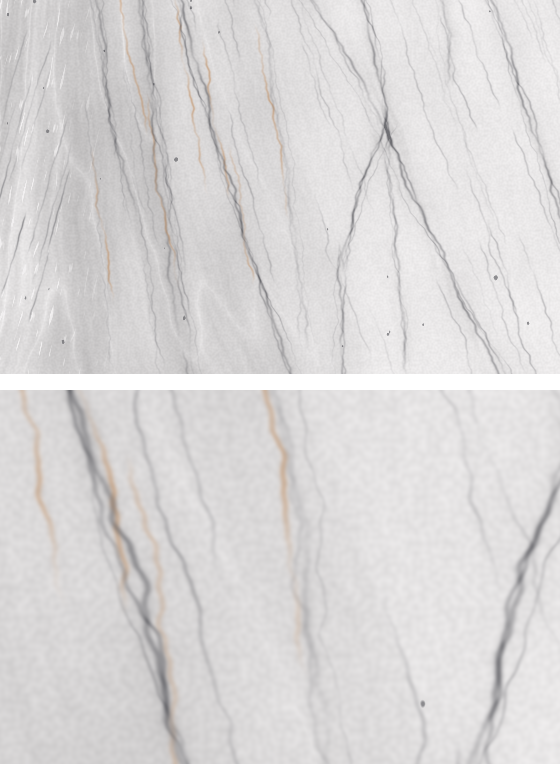
Top: the whole. Bottom: its middle third, enlarged.
Reproduce this texture procedurally as a Shadertoy shader.

```glsl
#define BASE_TONE 0.918
#define LEFT_SHADE 0.10
#define STREAK_DEPTH 0.085
#define HALO_DEPTH 0.13
#define GRAIN 0.035
#define INK vec3(0.36, 0.36, 0.38)
#define RUST vec3(0.76, 0.58, 0.42)
#define VEINS 12
#define STRANDS 3
#define HAIRS 44
#define SCRATCHES 10
#define SPECKS 26

float hash(vec2 p) {
    vec3 q = fract(p.xyx * vec3(0.1031, 0.1030, 0.0973));
    q += dot(q, q.yzx + 33.33);
    return fract((q.x + q.y) * q.z);
}

float cornerSlope(vec2 cell, vec2 offset) {
    float angle = 6.2832 * hash(cell);
    return dot(vec2(cos(angle), sin(angle)), offset);
}

// Gradient noise, about -0.7 to 0.7
float noise(vec2 p) {
    vec2 i = floor(p), f = p - i, e = vec2(1, 0);
    vec2 u = f * f * f * (f * (f * 6.0 - 15.0) + 10.0);
    return mix(mix(cornerSlope(i, f), cornerSlope(i + e, f - e), u.x),
               mix(cornerSlope(i + e.yx, f - e.yx), cornerSlope(i + 1.0, f - 1.0), u.x), u.y);
}

// Wandering line along path (x, depth, x, depth): ink, offset, end fade
vec3 stroke(vec2 p, vec4 path, float bend, float seed, float width, float wander) {
    float t = (p.y - path.y) / (path.w - path.y);
    if (t < -0.05 || t > 1.05) return vec3(0, 9, 0);
    float drift = 0.022 * noise(vec2(p.y * 5.0, seed))
                + 0.012 * noise(vec2(p.y * 17.0, seed + 3.4))
                + 0.006 * noise(vec2(p.y * 50.0, seed + 7.3));
    float slope = (path.z - path.x) / (path.w - path.y);
    float dx = p.x - mix(path.x, path.z, t) - bend * 4.0 * t * (1.0 - t) - wander * drift;
    dx *= inversesqrt(1.0 + slope * slope);
    float ends = smoothstep(-0.05, 0.1, t) * (1.0 - smoothstep(0.88, 1.05, t));
    float pressure = clamp(0.65 + 1.1 * noise(vec2(p.y * 9.0, seed + 5.1)), 0.15, 1.0);
    float soft = max(width, 0.6 / iResolution.y);
    return vec3(ends * pressure * exp(-dx * dx / (soft * soft)) * width / soft, dx, ends);
}

void mainImage(out vec4 fragColor, in vec2 fragCoord) {
    // x runs right, y is depth below the top edge
    vec2 p = fragCoord / iResolution.y;
    p.y = 1.0 - p.y;

    // Main veins: path, then bend, ink and halo
    vec4 paths[VEINS] = vec4[VEINS](
        vec4(0.24, -0.1, 0.36, 0.6), vec4(0.47, -0.1, 0.82, 1.1), vec4(0.66, -0.1, 0.83, 0.97),
        vec4(0.94, -0.1, 1.04, 0.4), vec4(1.02, 0.3, 1.39, 1.1), vec4(0.77, -0.1, 1.03, 0.34),
        vec4(1.03, 0.33, 0.91, 0.72), vec4(0.91, 0.66, 0.92, 1.1), vec4(1.28, -0.1, 1.53, 0.7),
        vec4(1.16, -0.1, 1.2, 0.24), vec4(1.03, 0.33, 1.09, 1.0), vec4(0.36, -0.1, 0.52, 1.1));
    vec3 traits[VEINS] = vec3[VEINS](
        vec3(-0.01, 0.40, 0.4), vec3(-0.03, 0.55, 0.7), vec3(0.02, 0.20, 0.2),
        vec3(0.01, 0.55, 0.6), vec3(-0.02, 0.60, 0.8), vec3(0.01, 0.42, 0.5),
        vec3(-0.01, 0.45, 0.3), vec3(0.0, 0.48, 0.2), vec3(0.01, 0.50, 0.7),
        vec3(0.01, 0.22, 0.6), vec3(0.0, 0.30, 0.4), vec3(-0.01, 0.34, 0.8));

    // Leaning grain of the stone, fanning out from left to right
    float lean = mix(-0.15, 0.32, smoothstep(-0.05, 0.65, p.x));
    float s = p.x - lean * (p.y - 0.5) + 0.035 * noise(p * 3.0) + 0.008 * noise(p * 13.0);
    float left = 1.0 - smoothstep(0.3, 0.95, s);
    float coarse = noise(vec2(s * 7.0, p.y * 0.9 + 4.3));
    float middle = noise(vec2(s * 22.0, p.y * 2.0 + 9.1));
    float fine = noise(vec2(s * 70.0, p.y * 4.0));

    // Broad tone and cloudy patches
    float tone = BASE_TONE - LEFT_SHADE * left * (1.0 + 0.7 * noise(p * 2.6 + 7.7));
    tone -= 0.05 * smoothstep(0.4, 0.7, p.x) * (1.0 - smoothstep(0.7, 1.0, p.x)) * (1.0 - 0.7 * p.y);
    tone += STREAK_DEPTH * (0.35 + 0.65 * left) * (coarse + 0.6 * middle + 0.5 * fine);
    tone += 0.03 * noise(p * 5.0 + 2.2);

    // Pale calcite seams and slanted white flecks on the left
    float seam = 1.0 - abs(2.0 * noise(vec2(s * 9.0 + 3.6, p.y * 1.3)));
    tone += 0.06 * left * pow(max(seam, 0.0), 14.0);
    float flecks = noise(vec2((p.x + 0.22 * p.y) * 110.0, p.y * 16.0));
    tone += 0.11 * smoothstep(0.3, 0.5, flecks) * (1.0 - smoothstep(0.1, 0.35, p.x));

    // Main veins, each a bundle of strands in a soft halo
    float ink = 0.0, halo = 0.0, rust = 0.0;
    for (int i = 0; i < VEINS; i++) {
        for (int k = 0; k < STRANDS; k++) {
            float seed = float(i) * 5.37 + float(k) * 1.71 + 0.4;
            vec4 path = paths[i];
            path.xz += float(k) * 0.022 * (vec2(hash(vec2(seed, 2.0)), hash(vec2(seed, 6.0))) - 0.5) * 2.0;
            vec3 line = stroke(p, path, traits[i].x, seed, 0.0036 - 0.0007 * float(k), 1.0);
            ink += traits[i].y * line.x / (1.0 + 0.5 * float(k));
            if (k == 0) halo += traits[i].z * line.z * exp(-abs(line.y) / 0.028);
        }
    }
    tone -= HALO_DEPTH * min(halo, 1.2) * clamp(0.65 + 0.9 * middle + 0.9 * fine, 0.0, 1.4);

    // Scattered hair veins that follow the lean
    for (int i = 0; i < HAIRS; i++) {
        float n = float(i);
        float x = 0.15 + 1.35 * pow(hash(vec2(n, 11.0)), 1.25);
        float start = 1.1 * hash(vec2(n, 23.0)) - 0.25;
        float size = 0.2 + 0.4 * hash(vec2(n, 37.0));
        vec4 path = vec4(x, start, x + size * mix(0.1, 0.34, smoothstep(0.1, 0.9, x)), start + size);
        ink += (0.1 + 0.22 * hash(vec2(n, 41.0))) * stroke(p, path, 0.0, n * 2.3 + 80.2, 0.0027, 1.0).x;
    }

    // Straighter scratches leaning the other way at the left edge
    for (int i = 0; i < SCRATCHES; i++) {
        float n = float(i);
        float x = 0.02 + 0.2 * hash(vec2(n, 53.0));
        float start = 0.9 * hash(vec2(n, 59.0)) - 0.05;
        float size = 0.18 + 0.2 * hash(vec2(n, 61.0));
        vec4 path = vec4(x, start, x - 0.28 * size, start + size);
        ink += (0.15 + 0.4 * hash(vec2(n, 67.0))) * stroke(p, path, 0.0, n * 1.9 + 190.3, 0.0024, 0.35).x;
    }

    // Rusty threads
    for (int i = 0; i < 7; i++) {
        float n = float(i), x = 0.24 + 0.075 * n;
        float start = 0.6 * hash(vec2(n, 71.0)) - 0.15, size = 0.28 + 0.25 * hash(vec2(n, 73.0));
        rust += stroke(p, vec4(x, start, x + 0.17 * size, start + size), 0.0, n * 2.7 + 240.6, 0.0032, 1.0).x;
    }

    // Dark mineral specks
    for (int i = 0; i < SPECKS; i++) {
        float n = float(i);
        vec2 centre = vec2(1.5 * hash(vec2(n, 83.0)), hash(vec2(n, 89.0)));
        float radius = 0.0015 + 0.004 * pow(hash(vec2(n, 97.0)), 3.0);
        float reach = length((p - centre) * vec2(1.2, 0.9)) + 0.003 * noise(p * 130.0);
        ink += 0.65 * (1.0 - smoothstep(radius - 0.001, radius + 0.002, reach));
    }

    // Crystalline grain and final colour
    tone += GRAIN * (0.5 * noise(p * 48.0) + noise(p * 150.0));
    vec3 colour = vec3(min(tone, 0.945)) + vec3(0.005, -0.002, -0.001);
    colour = mix(colour, RUST, 0.6 * min(rust, 1.0));
    colour = mix(colour, INK, min(ink, 0.85));
    fragColor = vec4(colour, 1.0);
}
```
